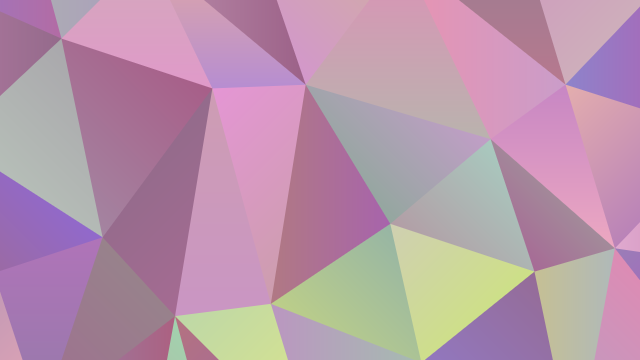
This background is drawn by a WebGL 2 fragment shader. Its source:

```glsl
#version 300 es
precision highp float;
// Low-poly mesh of irregular triangles, each filled with a soft pastel gradient.

#define MESH_ORIGIN vec2(1.023, 0.428)  // lattice anchor, in canvas heights
#define MESH_AXIS_U vec2(0.278, 0.208)  // rising lattice step
#define MESH_AXIS_V vec2(-0.157, 0.435) // steep lattice step
#define JITTER 0.18          // vertex displacement, in lattice steps
#define DIAGONAL_BIAS 1.3    // preference for the falling diagonal
#define GRADIENT_SPAN 0.09   // colour change from the middle to either end
#define TINT_SPREAD 0.035    // colour variation between triangles
#define RANK_OFFSET 0.54     // shifts the sequence of colours
#define SEED 3.7

uniform vec2 u_resolution;
out vec4 outColor;

const mat2 MESH = mat2(MESH_AXIS_U, MESH_AXIS_V);

const vec3 PALETTE[6] = vec3[6](
  vec3(0.82, 0.61, 0.73),   // pink
  vec3(0.70, 0.67, 0.72),   // lilac grey
  vec3(0.64, 0.45, 0.58),   // mauve
  vec3(0.70, 0.73, 0.62),   // sage
  vec3(0.61, 0.44, 0.70),   // violet
  vec3(0.79, 0.87, 0.62));  // lime

vec3 hash3(vec2 key, float salt) {
  vec3 q = fract(vec3(key.xyx + salt + SEED) * vec3(0.1031, 0.1030, 0.0973));
  q += dot(q, q.yxz + 33.33);
  return fract((q.xxy + q.yzz) * q.zyx);
}

float cross2(vec2 a, vec2 b) { return a.x * b.y - a.y * b.x; }

float signedArea(vec2 a, vec2 b, vec2 c) { return 0.5 * cross2(b - a, c - a); }

// Distance to the line a-b, positive on its left side
float edgeDistance(vec2 p, vec2 a, vec2 b) {
  return cross2(b - a, p - a) / length(b - a);
}

vec2 meshVertex(vec2 id) {
  vec2 offset = JITTER * (2.0 * hash3(id, 11.0).xy - 1.0);
  return MESH_ORIGIN + MESH * (id + offset);
}

// Weighted palette choice: greens gather low, violet left, pink upper right
vec3 pickColor(vec2 place, float rank) {
  float low = 1.0 - smoothstep(0.15, 0.5, place.y);
  float left = 1.0 - smoothstep(0.1, 0.5, place.x);
  float weights[6] = float[6](
    0.31 * mix(1.6, 0.4, left) * mix(1.0, 0.4, low), 0.18, 0.27 * mix(0.8, 1.3, low),
    0.12 * mix(0.1, 2.8, low), 0.10 * mix(0.35, 2.8, left), 0.03 * mix(0.05, 3.0, low));
  float total = 0.0;
  for (int i = 0; i < 6; i++) total += weights[i];
  float remaining = rank * total;
  for (int i = 0; i < 6; i++) {
    remaining -= weights[i];
    if (remaining < 0.0) return PALETTE[i];
  }
  return PALETTE[0];
}

// Premultiplied colour and coverage of one counter-clockwise triangle
vec4 drawTriangle(vec2 p, vec2 a, vec2 b, vec2 c, vec2 cell, float side) {
  float inside = min(edgeDistance(p, a, b), min(edgeDistance(p, b, c), edgeDistance(p, c, a)));
  float coverage = clamp(0.5 + inside * u_resolution.y, 0.0, 1.0);
  if (coverage <= 0.0) return vec4(0.0);

  // Base colour, with evenly spread ranks over the mesh
  vec2 place = (a + b + c) / 3.0 * vec2(u_resolution.y / u_resolution.x, 1.0);
  float rank = fract(dot(cell, vec2(0.7549, 0.5698)) + 0.5 * side + RANK_OFFSET);
  vec3 tint = 2.0 * hash3(cell, 23.0 + 17.0 * side) - 1.0;
  vec3 base = pickColor(place, rank) + TINT_SPREAD * tint;

  // Linear gradient along one of eight directions, fitted to the triangle
  float angle = 0.785398 * floor(8.0 * hash3(cell, 61.0 + 13.0 * side).x);
  vec2 along = vec2(cos(angle), sin(angle));
  vec3 ends = vec3(dot(a, along), dot(b, along), dot(c, along));
  float first = min(ends.x, min(ends.y, ends.z));
  float last = max(ends.x, max(ends.y, ends.z));
  float t = clamp((dot(p, along) - first) / (last - first), 0.0, 1.0);
  vec3 shift = 2.0 * hash3(cell, 97.0 + 19.0 * side) - 1.0;
  vec3 color = base + GRADIENT_SPAN * shift * (2.0 * t - 1.0);
  return vec4(clamp(color, 0.0, 1.0), 1.0) * coverage;
}

void main() {
  vec2 p = gl_FragCoord.xy / u_resolution.y;
  vec2 home = floor(inverse(MESH) * (p - MESH_ORIGIN));

  vec4 sum = vec4(0.0);
  for (int y = -1; y <= 1; y++) {
    for (int x = -1; x <= 1; x++) {
      vec2 cell = home + vec2(x, y);
      vec2 a = meshVertex(cell);
      vec2 b = meshVertex(cell + vec2(1.0, 0.0));
      vec2 c = meshVertex(cell + vec2(1.0, 1.0));
      vec2 d = meshVertex(cell + vec2(0.0, 1.0));
      // Split the quad along the diagonal that avoids thin triangles
      float splitAC = min(signedArea(a, b, c), signedArea(a, c, d));
      float splitBD = min(signedArea(a, b, d), signedArea(b, c, d));
      bool useAC = splitAC > DIAGONAL_BIAS * splitBD;
      sum += drawTriangle(p, a, b, useAC ? c : d, cell, 0.0);
      sum += drawTriangle(p, useAC ? a : b, c, d, cell, 1.0);
    }
  }
  outColor = vec4(sum.rgb / max(sum.a, 0.001), 1.0);
}
```
